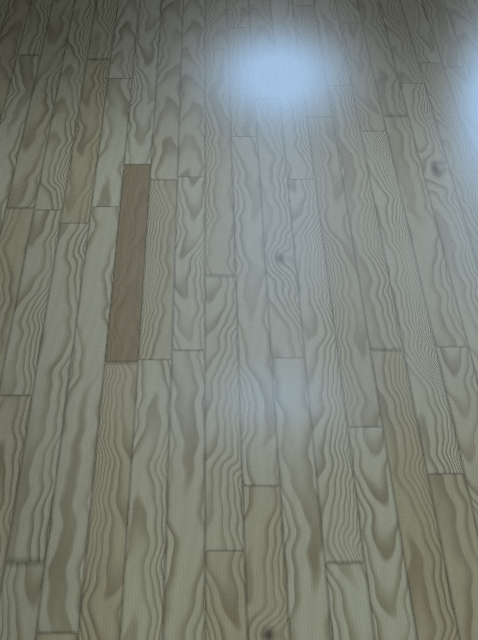
Reproduce this texture procedurally as a Shadertoy shader.

```glsl
// Oak strip floor seen in perspective, with wavy grain and bluish window glare.

float hash(vec2 p) {
    vec3 q = fract(vec3(p.xyx) * 0.1031);
    q += dot(q, q.yzx + 33.33);
    return fract((q.x + q.y) * q.z);
}

// Plank number along a lane; the sine makes plank lengths uneven
float plankRow(float lane, float along) {
    float t = along / 11.0 + 7.0 * hash(vec2(lane, 3.0));
    return t + 0.18 * sin(3.1 * t + 5.0 * lane);
}

// Soft elliptical patch of light
float patchOfLight(vec2 uv, vec2 center, vec2 size) {
    vec2 q = (uv - center) / size;
    return exp(-dot(q, q));
}

// Growth ring field: parabolic arches bent by layered sines
float ringField(vec2 p, vec2 id) {
    float seed = hash(id + 11.0);
    vec2 q = p + vec2(1.1 * (seed - 0.5), 60.0 * hash(id + 23.0));
    float freq = 0.75, amp = 0.30;
    for (int i = 0; i < 5; i++) {
        vec2 phase = vec2(1.7, 4.1) * float(i) + 6.3 * seed;
        q += amp * vec2(0.55, 1.0) * sin(freq * q.yx * vec2(1.0, 1.8) + phase);
        freq *= 1.75;
        amp *= 0.62;
    }
    float slope = mix(-0.75, 0.75, hash(id + 37.0));
    float curve = mix(2.5, 6.5, hash(id + 41.0));
    return slope * q.y + curve * q.x * q.x + 0.8 * q.x;
}

void mainImage(out vec4 fragColor, in vec2 fragCoord) {
    vec2 uv = fragCoord / iResolution.xy;
    vec2 p = uv * vec2(0.746, 1.0);

    // Floor coordinates, in plank widths
    float depth = 2.04 - p.y;
    float across = (p.x - 0.32) / (depth * 0.0325);
    float along = 60.0 / depth;
    float lane = floor(across);
    float row = plankRow(lane, along);
    vec2 id = vec2(lane, floor(row)) + 50.0;
    vec2 local = vec2(fract(across) - 0.5, along);

    // Knots push the rings outward on a few planks
    vec2 toKnot = vec2(local.x * 1.6, (fract(row) - 0.5) * 11.0);
    float hasKnot = step(0.88, hash(id + 53.0));
    float knotDist = dot(toKnot, toKnot);
    float rings = ringField(local, id) + 3.0 * hasKnot * exp(-1.6 * knotDist);

    // Each ring darkens slowly, then ends at a firmer edge
    float t = fract(rings);
    float grain = smoothstep(0.3, 0.82, t) * (1.0 - smoothstep(0.84, 1.0, t));
    float patchy = 0.5 + 0.25 * sin(along * 1.3 + across * 2.1) + 0.25 * sin(along * 0.57 - across * 3.7);
    grain *= mix(0.45, 1.0, patchy);

    // Fine pores run along the planks
    float pores = sin(across * 47.0 + 2.0 * sin(along * 0.9)) * sin(across * 29.0 + along * 1.7);

    // Wood tone for each plank
    float tone = hash(id + 67.0);
    vec3 wood = mix(vec3(0.49, 0.485, 0.405), vec3(0.53, 0.545, 0.48), tone);
    wood = mix(wood, vec3(0.335, 0.315, 0.245), 0.66 * grain);
    wood *= 1.0 + 0.025 * pores;
    wood = mix(wood, vec3(0.20, 0.19, 0.17), 0.75 * hasKnot * exp(-18.0 * knotDist));

    // One brown plank among the pale ones
    float brown = float(lane == -3.0 && floor(row) == floor(plankRow(-3.0, 44.0)));
    wood = mix(wood, vec3(0.35, 0.31, 0.23) * (1.0 + 0.06 * pores), 0.75 * brown);

    // Thin seams at plank sides and ends
    float pixel = 25.0 / iResolution.y;
    float side = 0.5 - abs(local.x);
    float end = (0.5 - abs(fract(row) - 0.5)) * 11.0;
    float seam = 1.0 - smoothstep(0.0, 0.035 + pixel, side);
    seam = max(seam, 1.0 - smoothstep(0.0, 0.05 + pixel, end));
    wood *= 1.0 - 0.20 * seam;

    // Dim far end and left border
    wood *= mix(1.0, 0.60, smoothstep(0.70, 1.0, uv.y));
    wood *= mix(0.88, 1.0, smoothstep(0.0, 0.30, uv.x));

    // Window glare
    float glare = 0.66 * patchOfLight(uv, vec2(0.58, 0.89), vec2(0.18, 0.085));
    glare += 0.46 * patchOfLight(uv, vec2(0.59, 0.68), vec2(0.23, 0.32));
    glare += 0.30 * patchOfLight(uv, vec2(0.57, 0.37), vec2(0.20, 0.07));
    glare += 0.85 * patchOfLight(uv, vec2(1.04, 0.86), vec2(0.11, 0.16));
    glare += 0.42 * patchOfLight(uv, vec2(1.02, 0.60), vec2(0.22, 0.24));
    glare += 0.10 * patchOfLight(uv, vec2(0.30, 0.50), vec2(0.40, 0.35));
    vec3 skyLight = mix(vec3(0.64, 0.70, 0.77), vec3(0.66, 0.79, 0.93), smoothstep(0.3, 0.9, glare));
    vec3 color = mix(wood, skyLight, min(glare, 0.92));

    // Faint mottled sensor noise
    color += 0.018 * (hash(floor(p * 512.0)) - 0.5);
    fragColor = vec4(color, 1.0);
}
```
